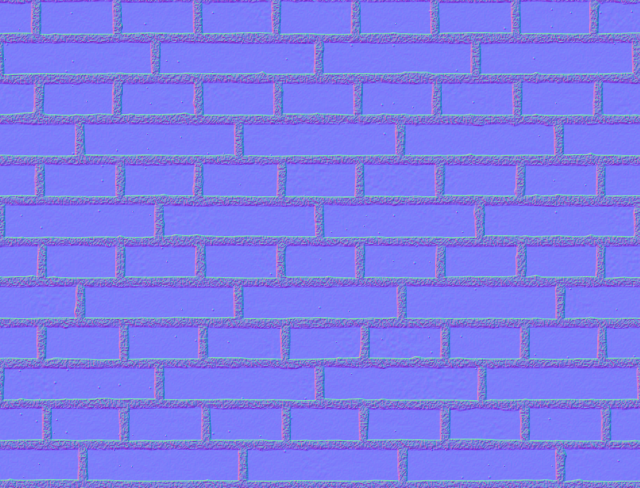
A Shadertoy shader for this texture map:

```glsl
// Tangent-space normal map of a brick wall: courses of short headers alternate
// with courses of long stretchers. A height field of crisp bricks and sandy
// mortar is differentiated, and its normals are averaged over four subsamples.

const vec2 WALL = vec2(15.8, 12.0);   // canvas size, in course heights
const float HEADER = 1.975;           // header pitch, a stretcher is twice that
const float JOINT = 0.086;            // half width of a mortar joint
const float BED_OFFSET = 0.08;        // height of the lowest bed joint
const float RELIEF = 0.045;           // height of a brick above the mortar

float hash(vec2 p) {
    vec3 q = fract(vec3(p.xyx) * vec3(0.1031, 0.1030, 0.0973));
    q += dot(q, q.yzx + 33.33);
    return fract((q.x + q.y) * q.z);
}

float noise(vec2 p) {
    vec2 i = floor(p), f = fract(p);
    f = f * f * (3.0 - 2.0 * f);
    return mix(mix(hash(i), hash(i + vec2(1, 0)), f.x),
               mix(hash(i + vec2(0, 1)), hash(i + vec2(1, 1)), f.x), f.y);
}

// Horizontal shift of a course, as a fraction of its pitch
float courseShift(float row) {
    if (mod(row, 2.0) > 0.5) return mix(0.58, 0.45, row / 11.0);
    return (mod(row, 4.0) < 1.0 ? 0.5 : 0.0) + 0.015 - 0.003 * row;
}

// Small irregular offset of a vertical joint
float jointJitter(float index, float row) {
    return (hash(vec2(index + 31.0, row * 7.0 + 5.0)) - 0.5) * 0.1;
}

// Distances inward from the left, right, bottom and top edges of a brick
vec4 brickEdges(vec2 p, out vec2 id) {
    float y = p.y - BED_OFFSET;
    float row = floor(y);
    float pitch = mod(row, 2.0) > 0.5 ? HEADER : 2.0 * HEADER;
    float x = p.x / pitch - courseShift(row);
    float index = floor(x);
    id = vec2(index + 17.0, row + 3.0);
    vec2 local = vec2(x - index, y - row);
    float tilt = (hash(id * 3.0 + 9.0) - 0.5) * 0.05 * (local.x - 0.5);
    float lift = (hash(id + 71.0) - 0.5) * 0.03;
    float lean = (hash(id + 43.0) - 0.5) * 0.06 * (local.y - 0.5);
    return vec4(local.x * pitch - jointJitter(index, row) + lean,
                (1.0 - local.x) * pitch + jointJitter(index + 1.0, row) - lean,
                local.y + tilt + lift,
                1.0 - local.y - tilt + lift) - JOINT;
}

// Sparse round pits, one candidate in each cell
float pits(vec2 p, float scale, float density) {
    vec2 cell = floor(p * scale);
    float seed = hash(cell + 5.0);
    vec2 centre = 0.25 + 0.5 * vec2(hash(cell + 19.0), hash(cell + 47.0));
    float radius = mix(0.02, 0.045, hash(cell + 83.0));
    float d = length(fract(p * scale) - centre) / scale;
    return step(seed, density) * (1.0 - smoothstep(0.0, radius, d));
}

// Height in x, brick coverage in y
vec2 wallHeight(vec2 p) {
    vec2 id;
    vec4 edge = brickEdges(p, id);

    // Nearly straight outlines with rare mortar blobs
    float blob = pow(noise(p * 3.7 + 60.0), 9.0);
    float wobble = (noise(p * 1.6) - 0.5) * 0.024
                 + (noise(p * 8.0) - 0.5) * 0.009 - blob * 0.05;
    vec4 rise = smoothstep(vec4(-0.02, -0.02, -0.01, -0.02),
                           vec4(0.045, 0.045, 0.034, 0.06), edge + wobble);
    float brick = rise.x * rise.y * rise.z * rise.w;

    // Brick face: fine grain, a few rough patches and pits
    float rough = smoothstep(0.62, 0.9, noise(p * 0.9 + id * 4.0));
    float face = noise(p * 13.0) * mix(0.002, 0.006, rough)
               + noise(p * 26.0 + 9.0) * 0.002
               + noise(p * vec2(2.0, 5.0) + 20.0) * 0.003
               - pits(p, 2.6, 0.05 + 0.2 * hash(id + 7.0)) * 0.013;

    // Mortar: fine sand, banked up against the top of the brick below
    float bank = smoothstep(-JOINT, 0.0, edge.w) * (1.0 - smoothstep(0.0, 0.25, edge.w));
    float sand = noise(p * 17.0 + 3.0) * 0.027 + noise(p * 30.0) * 0.034
               + noise(p * 5.0 + 11.0) * 0.01 - 0.035;
    return vec2(mix(sand + 0.4 * RELIEF * bank, RELIEF + face, brick), brick);
}

// Encoded normal; red grows to the right and green grows downward
vec3 normalColour(vec2 p) {
    const float STEP = 0.011;
    vec2 here = wallHeight(p);
    float dx = (wallHeight(p + vec2(STEP, 0)).x - here.x) / STEP;
    float dy = (wallHeight(p + vec2(0, STEP)).x - here.x) / STEP;
    vec3 n = normalize(vec3(-dx, dy, 1.0));
    n *= mix(vec3(0.58, 0.58, 0.8), vec3(1.0), here.y);
    return 0.49 + 0.49 * n;
}

void mainImage(out vec4 fragColor, in vec2 fragCoord) {
    vec3 colour = vec3(0.0);
    for (int i = 0; i < 4; i++) {
        vec2 offset = vec2(i % 2, i / 2) * 0.5 - 0.25;
        colour += normalColour((fragCoord + offset) / iResolution.xy * WALL);
    }
    fragColor = vec4(colour / 4.0, 1.0);
}
```
